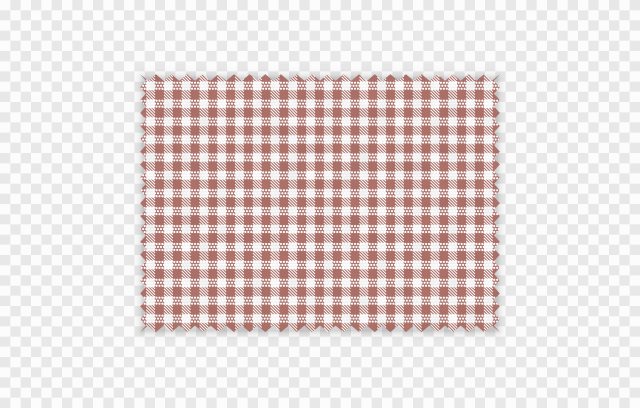
A WebGL 2 fragment shader for this pattern:

```glsl
#version 300 es
precision highp float;

uniform vec2 u_resolution;
out vec4 outColor;

// Lengths are in canvas heights
const vec2 CANVAS = vec2(1.57, 1.0);
const vec2 CHECKS = vec2(62.0, 40.0);         // even counts, so the board tiles
const vec2 SWATCH_CENTER = vec2(0.785, 0.502);
const vec2 SWATCH_HALF = vec2(0.441, 0.316);
const vec2 TEETH = vec2(23.0, 20.0);          // pinked teeth per side
const vec2 TOOTH_DEPTH = vec2(0.014, 0.016);
const vec2 GINGHAM_ORIGIN = vec2(0.3694, 0.7898);
const vec2 GINGHAM_PERIOD = vec2(0.0436, 0.0439);
const float THREADS = 6.0;                    // weave knots per gingham period
const float KNOT_RADIUS = 0.36;
const float HATCH_WIDTH = 0.23;
const float FRAY = 0.018;
const float WEAR = 0.05;
const vec2 WEAR_CELLS = vec2(36.0, 23.0);
const float SHADOW_WIDTH = 0.008;
const float SHADOW_STRENGTH = 0.16;
const int SAMPLES = 3;                        // per axis
const float TAU = 6.2832;

const vec3 WHITE = vec3(0.99);
const vec3 GRAY = vec3(0.91);
const vec3 RED = vec3(0.68, 0.46, 0.43);
const vec3 DARK_RED = vec3(0.61, 0.35, 0.31);

vec2 gradientAt(vec2 cell) {
  cell = mod(cell, WEAR_CELLS);
  float angle = TAU * fract(sin(dot(cell, vec2(127.1, 311.7))) * 437.58);
  return vec2(cos(angle), sin(angle));
}

// Gradient noise that wraps at the canvas edges
float wrappedNoise(vec2 p) {
  vec2 i = floor(p), f = fract(p);
  vec2 u = f * f * f * (f * (f * 6.0 - 15.0) + 10.0);
  vec2 e = vec2(1.0, 0.0);
  float low = mix(dot(gradientAt(i), f), dot(gradientAt(i + e), f - e), u.x);
  float high = mix(dot(gradientAt(i + e.yx), f - e.yx),
                   dot(gradientAt(i + e.xx), f - e.xx), u.x);
  return mix(low, high, u.y);
}

float inside(float d, float blur) {
  return 1.0 - smoothstep(-blur, blur, d);
}

vec3 checkerboard(vec2 uv) {
  vec2 square = floor(uv * CHECKS);
  return mix(GRAY, WHITE, mod(square.x + square.y, 2.0));
}

// Zigzag-edged rectangle, negative inside
float swatchDistance(vec2 p) {
  vec2 local = p - SWATCH_CENTER;
  vec2 along = local / SWATCH_HALF * 0.5 + 0.5;
  vec2 notch = 1.0 - abs(2.0 * fract(along * TEETH) - 1.0);
  vec2 edge = abs(local) - SWATCH_HALF + TOOTH_DEPTH * notch.yx;
  return max(edge.x, edge.y);
}

vec3 gingham(vec2 p, float px) {
  vec2 repeat = (p - GINGHAM_ORIGIN) / GINGHAM_PERIOD + 0.25;
  vec2 thread = repeat * THREADS;
  float blur = px * THREADS / GINGHAM_PERIOD.x;

  // Bands with edges frayed by the weave
  vec2 band = fract(repeat + FRAY * sin(thread.yx * TAU));
  bool whiteColumn = band.x < 0.5;
  bool whiteRow = band.y < 0.5;

  // Staggered knots and diagonal hatching
  vec2 knotCell = thread + vec2(0.5 * mod(floor(thread.y), 2.0), 0.0);
  float knot = inside(length(fract(knotCell) - 0.5) - KNOT_RADIUS, blur);
  float hatch = inside(abs(fract(thread.x + thread.y) - 0.5) - HATCH_WIDTH, blur);

  if (whiteColumn && whiteRow) return mix(GRAY, WHITE, 0.35 + 0.65 * knot);
  if (whiteRow) return mix(RED, WHITE, knot);
  if (whiteColumn) return mix(RED, WHITE, hatch);
  return mix(RED, DARK_RED, 0.4 * hatch);
}

vec3 scene(vec2 p, float px) {
  vec3 color = checkerboard(p / CANVAS);

  // Soft shadow, slightly lowered
  vec2 past = abs(p - SWATCH_CENTER + vec2(0.0, 0.003)) - SWATCH_HALF + 0.006;
  float away = length(max(past, 0.0));
  color *= 1.0 - SHADOW_STRENGTH * exp(-away / SHADOW_WIDTH);

  // Cloth with faint uneven fading
  float wear = wrappedNoise(p / CANVAS * WEAR_CELLS);
  vec3 cloth = min(gingham(p, px) * (1.0 + WEAR * wear), vec3(1.0));
  return mix(color, cloth, inside(swatchDistance(p), px));
}

void main() {
  float px = 0.5 / (u_resolution.y * float(SAMPLES));
  vec3 sum = vec3(0.0);
  for (int y = 0; y < SAMPLES; y++) {
    for (int x = 0; x < SAMPLES; x++) {
      vec2 offset = (vec2(x, y) + 0.5) / float(SAMPLES) - 0.5;
      sum += scene((gl_FragCoord.xy + offset) / u_resolution * CANVAS, px);
    }
  }
  outColor = vec4(sum / float(SAMPLES * SAMPLES), 1.0);
}
```
